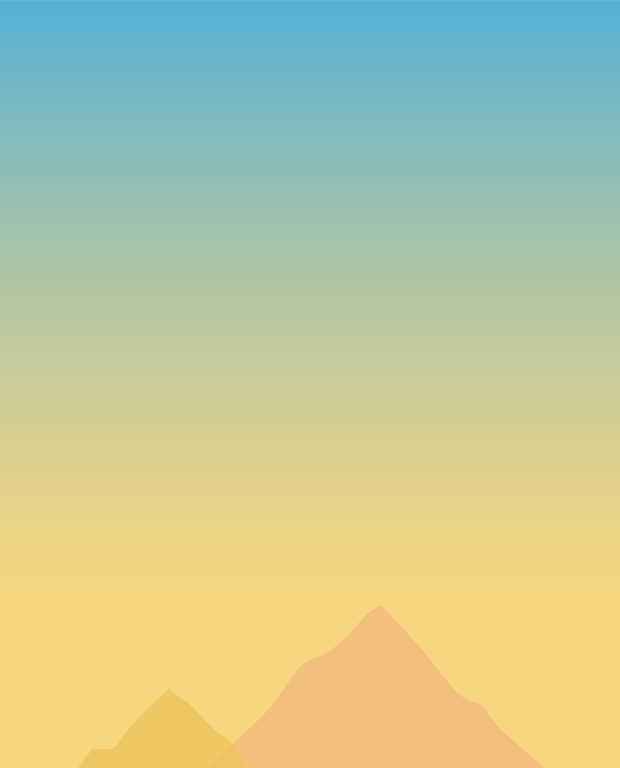
A Shadertoy shader for this background:

```glsl
// A hazy sky fading from blue to warm sand, with two translucent peaks.
// Each ridge height is a formula: straight slopes joined by min and max,
// softened by Gaussian bumps. Lengths are in units of canvas height.

float bump(float x, float centre, float width) {
    float d = (x - centre) / width;
    return exp(-0.5 * d * d);
}

// Tall peak with a rounded left spur and a stepped right shoulder
float tallRidge(float x) {
    float left = 0.936 * (x - 0.2695)
               + 0.018 * bump(x, 0.392, 0.0195)
               + 0.005 * bump(x, 0.4766, 0.0104);
    float right = 0.2122 - 1.15 * (x - 0.4948)
                + 0.005 * bump(x, 0.54, 0.0286);
    float shoulder = 0.86 * (0.7096 - x)
                   + 0.0104 * bump(x, 0.6276, 0.0104);
    return min(left, max(right, shoulder));
}

// Low peak with a flat ledge on its left and a steep right foot
float lowRidge(float x) {
    float left = 0.1029 - (0.22 - x)
               + 0.0026 * bump(x, 0.1888, 0.0156)
               - 0.0052 * bump(x, 0.1523, 0.0078);
    left = min(max(left, 0.0247), 1.35 * (x - 0.1016));
    float right = 0.1029 - 0.85 * (x - 0.22)
                + 0.0026 * bump(x, 0.2474, 0.0117)
                - 0.0026 * bump(x, 0.2773, 0.0104);
    return min(left, min(right, 1.86 * (0.3216 - x)));
}

void mainImage(out vec4 fragColor, in vec2 fragCoord) {
    vec2 p = fragCoord / iResolution.y;
    float edge = 1.0 / iResolution.y;

    // Sky: eased gradient that settles above the peaks
    float t = clamp((1.0 - p.y) / 0.775, 0.0, 1.0);
    vec3 color = mix(vec3(0.33, 0.69, 0.84), vec3(0.97, 0.84, 0.50), t * (1.35 - 0.35 * t));

    // Faint pale rim along the top
    color = mix(color, vec3(0.62, 0.74, 0.68), 0.4 * smoothstep(0.997, 1.0, p.y));

    // Peaks, far to near
    float tall = smoothstep(-edge, edge, tallRidge(p.x) - p.y);
    float low = smoothstep(-edge, edge, lowRidge(p.x) - p.y);
    color = mix(color, vec3(0.95, 0.75, 0.49), tall);
    color = mix(color, vec3(0.927, 0.774, 0.363), 0.85 * low);

    fragColor = vec4(color, 1.0);
}
```
